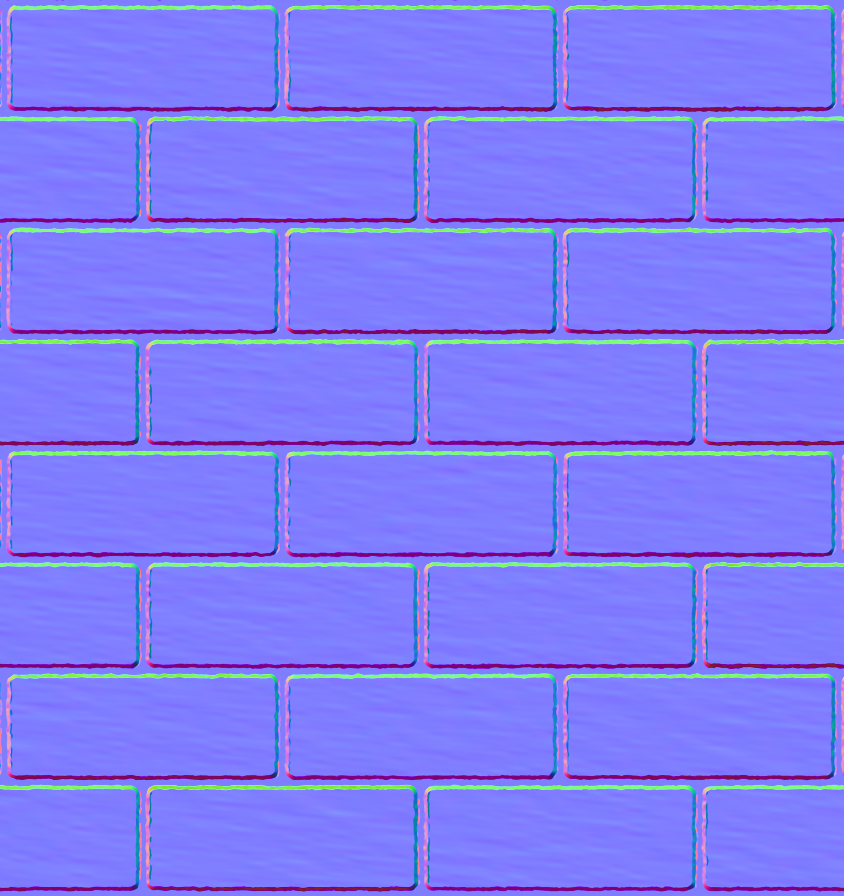
Give the GLSL for this texture map, as a WebGL 1 fragment shader.

```glsl
precision highp float;

// A tangent-space normal map of a running-bond brick wall, eight courses high.
// Rounded-box distances tilt the normal along each ragged brick rim, while
// stretched value noise gives the faces shallow, nearly horizontal streaks.

uniform vec2 u_resolution;

float hash(vec2 p) {
    vec3 q = fract(p.xyx * vec3(0.1031, 0.1030, 0.0973));
    q += dot(q, q.yzx + 33.33);
    return fract((q.x + q.y) * q.z);
}

float noise(vec2 p) {
    vec2 cell = floor(p);
    vec2 f = fract(p);
    f = f * f * (3.0 - 2.0 * f);
    return mix(mix(hash(cell), hash(cell + vec2(1.0, 0.0)), f.x),
               mix(hash(cell + vec2(0.0, 1.0)), hash(cell + 1.0), f.x), f.y);
}

// Streaky relief of a brick face, with a slight slant
float faceHeight(vec2 p) {
    p.y += 0.08 * p.x;
    return noise(p * vec2(16.0, 85.0)) + 0.5 * noise(p * vec2(45.0, 190.0) + 17.0);
}

// Soft band around zero
float band(float d, float halfWidth, float soft) {
    return 1.0 - smoothstep(halfWidth - soft, halfWidth + soft, abs(d));
}

void main() {
    vec2 p = gl_FragCoord.xy / u_resolution.y;
    float soft = max(0.0009, 0.6 / u_resolution.y);

    // Running bond: every other course shifts by half a brick
    vec2 pitch = vec2(0.3105, 0.12435);
    vec2 grid = (p - vec2(0.3145, 0.0645)) / pitch + 0.5;
    float course = floor(grid.y);
    grid.x += 0.5 * mod(course, 2.0);
    vec2 brick = vec2(floor(grid.x), course);
    vec2 local = (fract(grid) - 0.5) * pitch;
    vec2 seed = 7.0 * (brick + 10.0);

    // Rounded brick outline and its outward direction
    float radius = 0.011;
    vec2 corner = abs(local) - vec2(0.1522, 0.0592) + radius;
    float d = length(max(corner, 0.0)) + min(max(corner.x, corner.y), 0.0) - radius;
    vec2 outward = normalize(max(corner, 0.0) + 0.00001) * sign(local);
    d += (noise(p * 130.0 + seed) - 0.5) * 0.0017;
    d += (noise(p * 330.0 + seed) - 0.5) * 0.0009;

    // Rim: steep above and below, gentler and chipped at the ends
    float steep = smoothstep(0.1, 0.9, abs(outward.y));
    float side = 1.0 - steep;
    float right = step(0.0, outward.x);
    float grain = noise(p * vec2(230.0, 260.0) + seed);
    float wear = mix(0.84, 1.08, hash(brick + 40.0));
    float rim = band(d + 0.0026, 0.0019, soft);
    float tilt = rim * wear * mix(mix(0.6, 0.85, right) + 0.65 * grain,
                                  1.75 + 0.45 * grain, steep);

    // Broken counter-slope beside the end rims
    float groove = band(d + mix(0.0056, -0.0002, right), 0.0008, soft);
    tilt -= groove * side * 1.5 * smoothstep(0.25, 0.7, noise(p * 190.0 + seed + 5.0));

    // Relief slope from finite differences, fading out in the mortar
    float face = 1.0 - smoothstep(-0.006, -0.003, d);
    vec2 e = vec2(0.002, 0.0);
    float h = faceHeight(p + seed);
    vec2 slope = vec2(faceHeight(p + e.xy + seed) - h, faceHeight(p + e.yx + seed) - h);
    vec2 relief = -slope * vec2(0.55, 0.32) * mix(0.2, 1.0, face);
    relief.y += rim * side * (grain - 0.4) * 0.6;

    // The left rim leans towards positive red, the top towards green
    vec2 lean = outward * vec2(-1.0, 1.0) * sin(tilt);
    vec3 normal = normalize(vec3(lean + relief, cos(tilt)));
    vec3 color = 0.5 + 0.5 * normal - vec3(0.0, 0.008, 0.0);
    gl_FragColor = vec4(color, 1.0);
}
```
